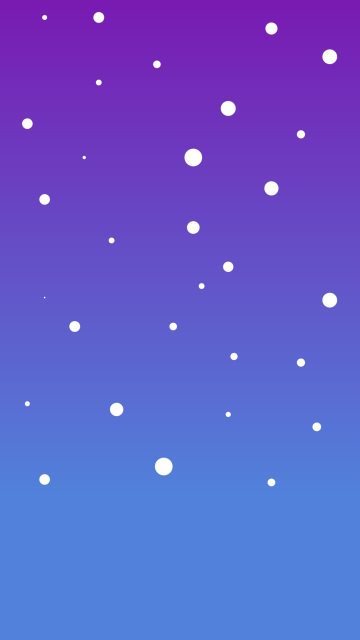
Reproduce this background procedurally as a Shadertoy shader.

```glsl
const vec3 TOP_VIOLET = vec3(0.475, 0.10, 0.695);
const vec3 LOW_BLUE = vec3(0.318, 0.506, 0.856);
const vec3 DOT_WHITE = vec3(1.0);
const float FADE_START = 0.23;              // height where the flat blue ends
const float TAU = 6.28319;

const int COLUMNS = 5;
const int ROWS = 7;
const vec2 CELL = vec2(0.2, 0.1094);        // cell size in canvas units
const float TOP_MARGIN = 0.013;

// Each column sways along the rows; periods and peaks are counted in rows
const float SWAY_MEAN[5] = float[](0.5, 0.32, 0.45, 0.47, 0.38);
const float SWAY_SPAN[5] = float[](0.12, 0.3, 0.28, 0.3, 0.2);
const float SWAY_PERIOD[5] = float[](2.0, 2.25, 5.45, 2.0, 2.0);
const float SWAY_PEAK[5] = float[](0.0, 5.0, 2.5, 0.0, 0.0);

const float DROP_MEAN = 0.43;
const float DROP_SPAN = 0.37;
const float DROP_PERIOD[5] = float[](4.0, 10.0, 5.0, 16.0, 8.0);
const float DROP_PEAK[5] = float[](1.6, 6.0, 0.0, 5.0, 1.0);

// Radii in canvas widths
const float SIZE_MEAN[5] = float[](0.009, 0.0115, 0.0175, 0.014, 0.014);
const float SIZE_SPAN = 0.007;
const float SIZE_PERIOD[5] = float[](5.0, 6.0, 4.0, 7.0, 4.0);
const float SIZE_PEAK[5] = float[](1.5, 5.0, 2.0, 1.3, -0.25);

const int STRAYS = 3;

float wave(float row, float mean, float span, float period, float peak) {
    return mean + span * cos(TAU * (row - peak) / period);
}

// Cells left empty along a few diagonals
bool isGap(int row, int col) {
    int diagonal = row + col;
    bool steep = row > 0 && row < 4 && col == (2 * row) % 6;
    return diagonal == 7 || diagonal == 10 || steep;
}

// Distance to a disc, with its center measured down from the top
float disc(vec2 down, vec2 center, float radius, vec2 canvas) {
    return length((down - center) * canvas) - radius;
}

// Distance to the nearest dot
float dotField(vec2 down, vec2 canvas) {
    float dist = 1.0;
    for (int c = 0; c < COLUMNS; c++) {
        for (int r = 0; r < ROWS; r++) {
            if (isGap(r, c)) continue;
            float row = float(r);
            float sway = wave(row, SWAY_MEAN[c], SWAY_SPAN[c], SWAY_PERIOD[c], SWAY_PEAK[c]);
            float drop = wave(row, DROP_MEAN, DROP_SPAN, DROP_PERIOD[c], DROP_PEAK[c]);
            float radius = wave(row, SIZE_MEAN[c], SIZE_SPAN, SIZE_PERIOD[c], SIZE_PEAK[c]);
            vec2 center = (vec2(c, r) + vec2(sway, drop)) * CELL + vec2(0.0, TOP_MARGIN);
            dist = min(dist, disc(down, center, radius, canvas));
        }
    }
    // Loose dots falling along a curve
    for (int i = 0; i < STRAYS; i++) {
        float t = float(i);
        vec2 center = vec2(0.56 + t * (0.02 + 0.07 * t), 0.447 + 0.11 * t);
        dist = min(dist, disc(down, center, 0.008 + 0.002 * t, canvas));
    }
    return dist;
}

void mainImage(out vec4 fragColor, in vec2 fragCoord) {
    vec2 uv = fragCoord / iResolution.xy;
    vec2 canvas = iResolution.xy / iResolution.x;
    float pixel = 0.7 / iResolution.x;

    // Vertical sky gradient above a flat blue base
    float rise = clamp((uv.y - FADE_START) / (1.0 - FADE_START), 0.0, 1.0);
    vec3 color = mix(LOW_BLUE, TOP_VIOLET, rise);

    // Scattered dots with soft edges
    float dist = dotField(vec2(uv.x, 1.0 - uv.y), canvas);
    color = mix(color, DOT_WHITE, 1.0 - smoothstep(-pixel, pixel, dist));
    fragColor = vec4(color, 1.0);
}
```
